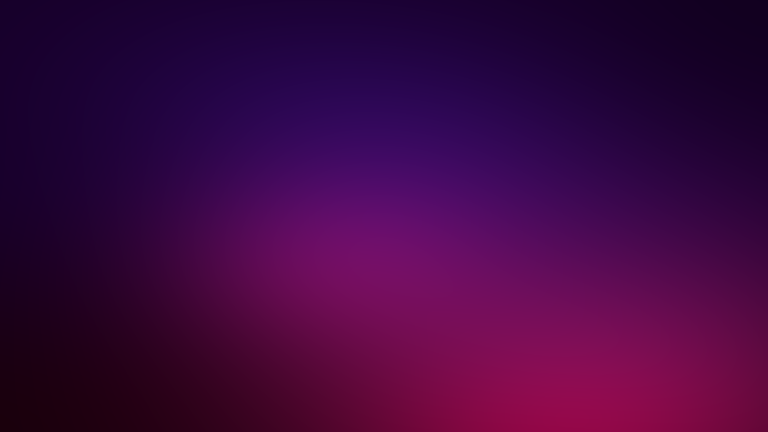
Write a Shadertoy shader that draws this background.

```glsl
// Soft magenta and indigo glows blending over a dark violet backdrop.

// Elliptical Gaussian falloff; slope tilts the long axis downward to the right.
float glow(vec2 p, vec2 centre, vec2 radius, float slope) {
    vec2 d = p - centre;
    d.y += slope * d.x;
    d /= radius;
    return exp(-dot(d, d));
}

// Dark base: wine at the bottom, violet above.
vec3 backdrop(float height) {
    const vec3 wine = vec3(0.090, -0.008, 0.040);
    const vec3 violet = vec3(0.083, -0.004, 0.150);
    return mix(wine, violet, smoothstep(0.0, 0.6, height));
}

void mainImage(out vec4 fragColor, in vec2 fragCoord) {
    vec2 uv = fragCoord / iResolution.xy;

    // Light added by each glow
    const vec3 indigo = vec3(0.075, 0.030, 0.185);
    const vec3 magenta = vec3(0.400, 0.068, 0.270);
    const vec3 plum = vec3(0.220, 0.030, 0.125);
    const vec3 crimson = vec3(0.120, -0.030, -0.015);

    vec3 colour = backdrop(uv.y);
    colour += indigo * glow(uv, vec2(0.50, 0.67), vec2(0.36, 0.30), 0.2);
    colour += magenta * glow(uv, vec2(0.76, 0.10), vec2(0.40, 0.38), 0.0);
    colour += plum * glow(uv, vec2(0.42, 0.40), vec2(0.22, 0.22), 0.0);
    colour += crimson * glow(uv, vec2(0.73, -0.05), vec2(0.25, 0.20), 0.0);

    // Slight darkening of the upper right corner
    colour *= 1.0 - 0.2 * glow(uv, vec2(1.0, 1.0), vec2(0.25, 0.35), 0.0);

    fragColor = vec4(clamp(colour, 0.0, 1.0), 1.0);
}
```
